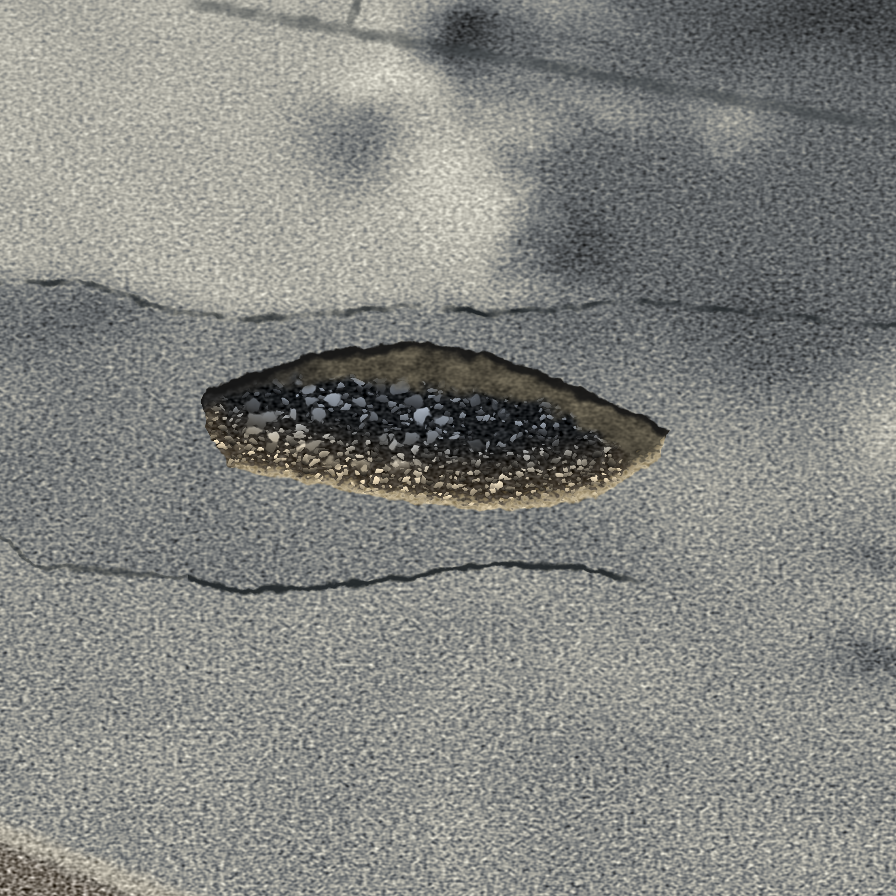
Write a Shadertoy shader that draws this texture.

```glsl
// Sunlit asphalt with a rubble-filled pothole, cracks and soft tree shade.
// Height profiles give outlines, blobs give light, gradient noise gives grain,
// and jittered cell discs give the stones.

vec2 hash2(vec2 p) {
    vec3 q = fract(p.xyx * vec3(.1031, .103, .0973));
    q += dot(q, q.yzx + 33.33);
    return fract((q.xx + q.yz) * q.zy);
}

float noise(vec2 p) {
    vec2 i = floor(p), f = fract(p), u = f * f * (3. - 2. * f), e = vec2(1, 0);
    float a = dot(hash2(i) * 2. - 1., f);
    float b = dot(hash2(i + e) * 2. - 1., f - e);
    float c = dot(hash2(i + e.yx) * 2. - 1., f - e.yx);
    float d = dot(hash2(i + 1.) * 2. - 1., f - 1.);
    return mix(mix(a, b, u.x), mix(c, d, u.x), u.y);
}

float fbm(vec2 p) {
    float sum = 0., amp = 1.;
    for (int i = 0; i < 4; i++) {
        sum += amp * noise(p);
        p = p * 2.03 + 17.3;
        amp *= .5;
    }
    return sum;
}

// Height at x of a line through points ordered from left to right
float profile(float x, vec2 v[8]) {
    float h = v[0].y;
    for (int i = 0; i < 7; i++)
        h = mix(h, v[i + 1].y, clamp((x - v[i].x) / (v[i + 1].x - v[i].x), 0., 1.));
    return h;
}

float blob(vec2 p, float x, float y, float rx, float ry) {
    vec2 q = (p - vec2(x, y)) / vec2(rx, ry);
    return exp(-dot(q, q));
}

float stroke(float d, float width) {
    return 1. - smoothstep(width * .2, width, abs(d));
}

// Stones in jittered cells: x is coverage, y is brightness
vec2 stones(vec2 p, float cells, float density) {
    vec2 q = p * cells * vec2(1, 1.3), result = vec2(0);
    for (int k = 0; k < 9; k++) {
        vec2 id = floor(q) + vec2(k % 3, k / 3) - 1.;
        vec2 r = hash2(id + cells), v = q - id - .2 - .6 * hash2(id + 71.);
        float d = length(v) + .3 * noise(q * 2.5) - mix(.2, .55, r.y);
        float cover = smoothstep(.1, -.1, d) * step(r.x, density);
        result = mix(result, vec2(1, .3 + .75 * hash2(id + 9.).x + .4 * v.y), cover);
    }
    return result;
}

void mainImage(out vec4 fragColor, in vec2 fragCoord) {
    vec2 p = fragCoord / iResolution.xy;
    float cloud = fbm(p * vec2(7, 10));
    vec2 w = p + .007 * vec2(fbm(p * 45.), fbm(p * 45. + 40.));

    // Outlines of the cracks, the hole and its rubble bed
    float upper = profile(w.x, vec2[8](vec2(0, .685), vec2(.1, .684), vec2(.18, .655),
        vec2(.27, .642), vec2(.48, .659), vec2(.56, .651), vec2(.72, .664), vec2(1, .635)));
    float lower = profile(w.x, vec2[8](vec2(0, .401), vec2(.04, .368), vec2(.21, .355),
        vec2(.27, .339), vec2(.43, .352), vec2(.57, .372), vec2(.65, .365), vec2(.73, .345)));
    float rim = profile(w.x, vec2[8](vec2(.222, .55), vec2(.232, .568), vec2(.35, .606),
        vec2(.456, .619), vec2(.547, .606), vec2(.65, .566), vec2(.72, .535), vec2(.752, .515)));
    float lip = profile(w.x, vec2[8](vec2(.222, .565), vec2(.234, .515), vec2(.255, .478),
        vec2(.47, .437), vec2(.56, .43), vec2(.664, .443), vec2(.738, .49), vec2(.752, .53)));
    float bed = profile(w.x, vec2[8](vec2(.22, .53), vec2(.25, .555), vec2(.31, .573),
        vec2(.42, .575), vec2(.6, .55), vec2(.66, .52), vec2(.7, .485), vec2(.76, .43)));

    // Sunlight, the sunken band and tree shade
    float light = mix(.56, .67, smoothstep(-.01, .03, w.y - upper)) + .06 * cloud;
    light -= .07 * smoothstep(0., .01, min(upper - w.y, w.y - lower)) * smoothstep(.8, .6, p.x);
    float shade = smoothstep(.48, .68, p.x + .2 * cloud);
    light = mix(light, .4, shade * smoothstep(.54, .68, p.y + .06 * cloud));
    vec2 s = p + .045 * vec2(cloud, fbm(p * 9. + 5.));
    light += .12 * blob(s, .43, .92, .08, .04) + .12 * blob(s, .53, .78, .08, .06);
    light += .19 * blob(s, .82, .86, .05, .035) + .15 * blob(s, .68, .88, .06, .03);
    light += .14 * blob(s, 1., .53, .06, .045);
    light -= .2 * blob(s, .39, .85, .06, .05) + .2 * blob(s, .54, .96, .05, .04);
    light -= .12 * blob(s, .64, .73, .05, .04) + .14 * blob(s, .94, .98, .15, .05);
    light -= .13 * blob(s, .86, .6, .1, .06) + .14 * blob(s, .98, .37, .05, .02);
    light -= .16 * blob(s, .97, .26, .05, .02) + .07 * blob(s, .1, .65, .14, .03);

    // Asphalt grain, coarser towards the viewer
    float grain = noise(p * vec2(151, 223)) + noise(p * vec2(237, 331) + 9.);
    light += grain * mix(.4, .2, p.y);
    vec3 col = light * mix(vec3(.96, 1, 1.03), vec3(1.02, 1.01, .95), smoothstep(.35, .7, light));

    // Broken cracks and the thin shadow across the top
    float gap = smoothstep(-.4, .35, noise(p * vec2(28, 9)) + .5 * noise(p * 80.));
    float crack = .85 * gap * stroke(w.y - upper, .005);
    crack += .6 * blob(w, .55, .652, .03, .005);
    crack += stroke(w.y - lower, .003 + .004 * gap) * mix(.55, .95, step(.21, p.x)) * smoothstep(.73, .68, p.x);
    float branch = stroke(w.y - 1.035 + .178 * w.x, .011) * smoothstep(.2, .23, p.x);
    branch = max(branch, stroke(w.x - .08 - .32 * w.y, .007) * step(.965, p.y));
    col = mix(col, vec3(.13, .15, .16), clamp(crack, 0., 1.));
    col = mix(col, vec3(.25, .27, .28), branch * mix(.3, .65, gap));

    // Pale verge and brown gravel in the near corner
    float verge = w.y - .07 + .39 * w.x;
    col = mix(col, vec3(.74, .71, .64) + .3 * grain, .7 * stroke(verge, .025));
    col = mix(col, vec3(.47, .44, .4) + .5 * grain, smoothstep(0., -.025, verge));

    // Pothole: earth wall, loose stones, pale lower lip and dark rim
    float rise = w.y - lip, drop = rim - w.y, depth = smoothstep(.01, .09, rise);
    vec3 wall = mix(vec3(.14), vec3(.32, .3, .25), smoothstep(.24, .4, p.x));
    wall *= 1. + .5 * fbm(p * vec2(30, 60)) + .4 * grain;
    vec3 stone = mix(vec3(.9, .83, .7), vec3(.52, .55, .59), depth);
    vec3 hole = mix(vec3(.25, .22, .18), vec3(.09, .1, .11), depth) + .2 * grain;
    vec2 fine = stones(w, 115., mix(.9, .45, depth)), coarse = stones(w, 44., .5);
    hole = mix(hole, stone * fine.y, fine.x);
    hole = mix(hole, stone * (coarse.y + .1), coarse.x * smoothstep(.2, .5, blob(p, .4, .535, .16, .055)));
    hole = mix(hole, wall, smoothstep(-.01, .01, w.y - bed + .02 * noise(p * 50.)));
    float pale = smoothstep(1.2, .3, rise / mix(.008, .018, p.x) + grain) * smoothstep(.24, .28, p.x);
    hole = mix(hole, vec3(.77, .71, .58) + .3 * grain, .85 * pale);
    hole = mix(hole, vec3(.08), .9 * smoothstep(.014, .005, drop + .012 * noise(p * 55.)));
    col = mix(col, hole, smoothstep(-.0015, .0015, min(drop, rise)));

    fragColor = vec4(clamp(col, 0., 1.), 1);
}
```
